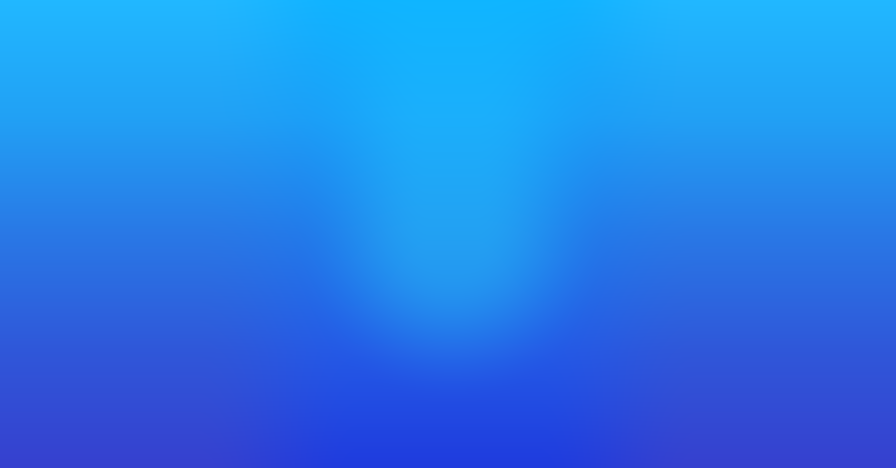
Reproduce this background procedurally as a WebGL 2 fragment shader.

```glsl
#version 300 es
precision highp float;
// Blue vertical gradient with a richer central band and a soft hanging column of light.

uniform vec2 u_resolution;
out vec4 outColor;

// Five evenly spaced colour stops, from bottom (0) to top (1).
vec3 ramp(float y, vec3 bottom, vec3 low, vec3 middle, vec3 high, vec3 top) {
    float t = clamp(y, 0.0, 1.0) * 4.0;
    vec3 color = mix(bottom, low, clamp(t, 0.0, 1.0));
    color = mix(color, middle, clamp(t - 1.0, 0.0, 1.0));
    color = mix(color, high, clamp(t - 2.0, 0.0, 1.0));
    return mix(color, top, clamp(t - 3.0, 0.0, 1.0));
}

// Distance to a vertical ray that starts at the origin and runs upward.
float rayDistance(vec2 p) {
    return length(vec2(p.x, min(p.y, 0.0)));
}

void main() {
    vec2 uv = gl_FragCoord.xy / u_resolution;
    float aspect = u_resolution.x / u_resolution.y;

    // Muted gradient at both sides
    vec3 sides = ramp(uv.y,
        vec3(0.21, 0.25, 0.81), vec3(0.185, 0.34, 0.85), vec3(0.16, 0.47, 0.90),
        vec3(0.13, 0.63, 0.96), vec3(0.13, 0.72, 1.00));

    // Saturated gradient in the wide central band
    vec3 band = ramp(uv.y,
        vec3(0.12, 0.23, 0.87), vec3(0.14, 0.35, 0.90), vec3(0.125, 0.48, 0.92),
        vec3(0.10, 0.62, 0.97), vec3(0.06, 0.70, 1.00));
    float bandMask = 1.0 - smoothstep(0.10, 0.28, abs(uv.x - 0.5));
    vec3 color = mix(sides, band, bandMask);

    // Column of light with a rounded lower end
    vec3 light = ramp(uv.y,
        vec3(0.14, 0.48, 0.92), vec3(0.14, 0.54, 0.93), vec3(0.135, 0.63, 0.95),
        vec3(0.105, 0.685, 0.985), vec3(0.06, 0.71, 1.00));
    vec2 p = vec2((uv.x - 0.505) * aspect, uv.y - 0.47);
    float glow = 1.0 - smoothstep(0.05, 0.34, rayDistance(p));
    color = mix(color, light, glow);

    outColor = vec4(color, 1.0);
}
```
